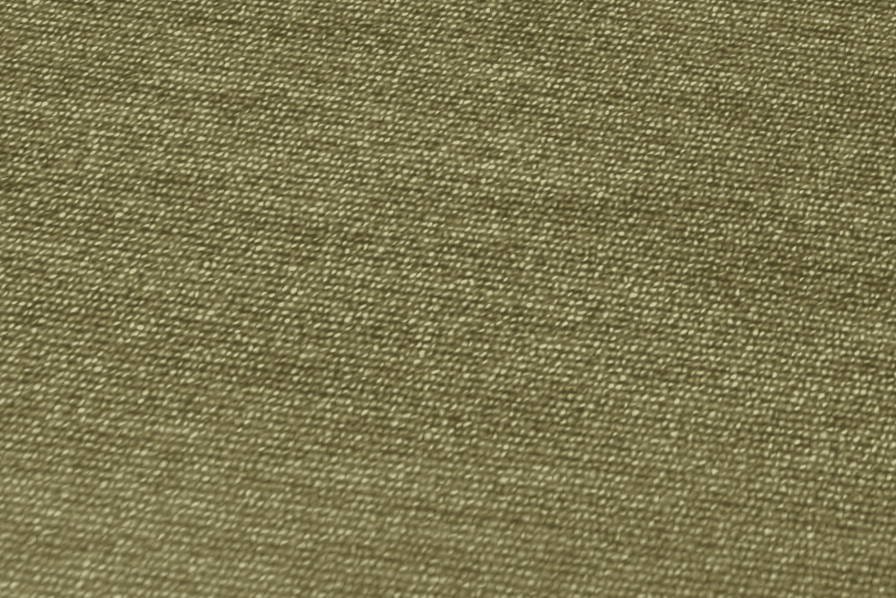
This texture is drawn by a Shadertoy shader. Its source:

```glsl
const float ROWS = 60.0;          // thread rows per canvas height, near edge
const float COLUMNS = 68.0;       // stitches per canvas height, near edge
const float ROW_SLOPE = 0.125;    // fall of the rows towards the right
const float COLUMN_LEAN = 0.12;
const float PERSPECTIVE = 0.25;   // tightening towards the far edge
const float STITCH_TILT = 0.5;    // rise of each stitch towards the right
const vec2 STITCH_RADIUS = vec2(0.50, 0.42);
const float STITCH_GAIN = 0.47;
const float GROOVE_DEPTH = 0.07;
const float SLUB_GAIN = 0.21;
const float FIBRE_GAIN = 0.36;
const float BASE_TONE = 0.28;
const vec3 SHADOW = vec3(0.28, 0.25, 0.13);
const vec3 OLIVE = vec3(0.50, 0.468, 0.305);
const vec3 SHEEN = vec3(0.80, 0.79, 0.63);

float hash(vec2 p) {
    vec3 q = fract(vec3(p.xyx) * 0.1031);
    q += dot(q, q.yzx + 33.33);
    return fract((q.x + q.y) * q.z);
}

float noise(vec2 p) {
    vec2 i = floor(p), f = fract(p);
    f = f * f * (3.0 - 2.0 * f);
    return mix(mix(hash(i), hash(i + vec2(1, 0)), f.x),
               mix(hash(i + vec2(0, 1)), hash(i + vec2(1, 1)), f.x), f.y);
}

// Tilted cloth plane, measured in stitches and rows
vec2 clothCoords(vec2 p) {
    float depth = p.y + ROW_SLOPE * p.x;
    float across = (p.x - 0.75 - COLUMN_LEAN * p.y) * (1.0 + PERSPECTIVE * depth);
    return vec2(COLUMNS * across, ROWS * depth * (1.0 + PERSPECTIVE * depth)) + 100.0;
}

// Raised thread crossings, staggered on alternate rows
float stitches(vec2 cloth, float blur) {
    float sum = 0.0;
    float row = floor(cloth.y);
    for (int k = -1; k <= 1; k++) {
        float r = row + float(k);
        float u = cloth.x + 0.5 * mod(r, 2.0) + 0.5 * (noise(vec2(cloth.x * 0.3, r * 7.0)) - 0.5);
        vec2 id = vec2(floor(u), r);
        vec2 jitter = vec2(hash(id + 3.7), hash(id + 9.1)) - 0.5;
        vec2 local = vec2(fract(u), cloth.y - r) - 0.5 - jitter * vec2(0.16, 0.34);
        local.y -= STITCH_TILT * local.x;
        vec2 radius = STITCH_RADIUS * (0.8 + 0.4 * vec2(hash(id + 5.3), hash(id + 2.8)));
        float knot = 1.0 - smoothstep(0.1 - 0.1 * blur, 1.2 + 0.25 * blur, length(local / radius));
        float glint = hash(id + 1.9);
        sum = max(sum, knot * (0.6 + 0.65 * glint * glint + 0.2 * hash(id + 6.6)));
    }
    return sum;
}

void mainImage(out vec4 fragColor, in vec2 fragCoord) {
    vec2 p = fragCoord / iResolution.y;
    vec2 cloth = clothCoords(p);

    // Focus softens towards the near edge; detail fades when too small to draw
    float blur = 1.0 - smoothstep(0.0, 0.6, p.y + 0.1 * p.x);
    float resolved = 1.0 - smoothstep(0.4, 1.0, fwidth(cloth.y));
    float contrast = mix(1.12, 0.66, blur);

    // Weave relief, roughened by loose fibres
    vec2 warp = vec2(noise(cloth * 1.3 + 17.0), noise(cloth * 1.3 + 61.0)) - 0.5;
    float knots = mix(0.36, stitches(cloth + 0.3 * warp, blur), resolved);
    float groove = resolved * cos(6.28318 * cloth.y);
    float fibre = resolved * (noise(vec2(cloth.x * 2.0, cloth.y * 2.6 - cloth.x)) - 0.5);

    // Uneven yarn thickness and broad light variation
    float slub = 0.65 * noise(cloth * vec2(0.09, 0.8))
               + 0.35 * noise(cloth * vec2(0.03, 0.25) + 40.0) - 0.5;
    float shade = 0.06 * (noise(p * vec2(1.7, 2.6) + 8.0) - 0.5)
                + 0.04 * (0.75 - p.x);

    float tone = BASE_TONE + 0.16 + STITCH_GAIN * contrast * (knots - 0.36)
               - GROOVE_DEPTH * contrast * groove
               + FIBRE_GAIN * contrast * fibre
               + SLUB_GAIN * slub + shade;
    tone = clamp(tone, 0.0, 1.0);

    vec3 color = mix(SHADOW, OLIVE, smoothstep(-0.1, 0.52, tone));
    color = mix(color, SHEEN, smoothstep(0.36, 1.02, tone));
    fragColor = vec4(color, 1.0);
}
```
